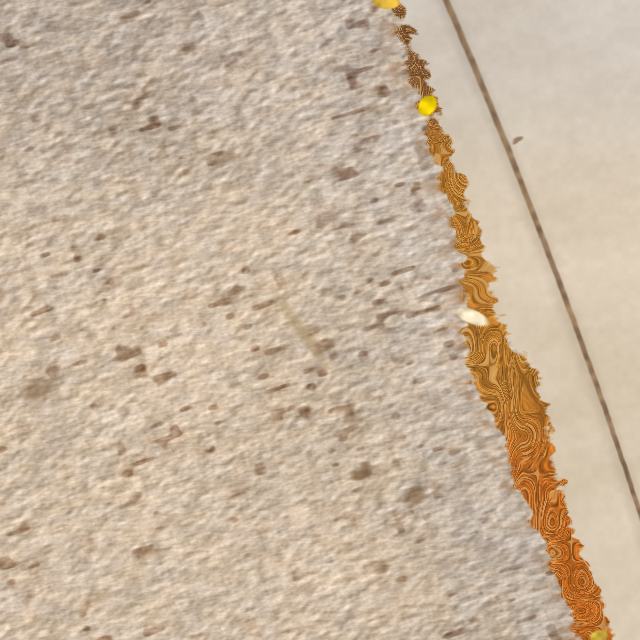
This texture is drawn by a Shadertoy shader. Its source:

```glsl
// Grainy pavement meeting a smooth grooved kerb, with rusty leaf litter in the joint
#define GRAIN_SCALE 62.0
#define GRAIN_TILT 0.30
#define GRAIN_CONTRAST 0.27
#define PIT_DEPTH 0.24
#define RAGGEDNESS 0.030
#define GROOVE_WIDTH 0.0052
#define FLAKE_SCALE 70.0
#define SOFTNESS 0.004

const float LITTER_LEFT[13] = float[13](.905, .885, .845, .810, .785, .730, .735,
                                        .732, .710, .685, .660, .635, .617);
const float LITTER_RIGHT[13] = float[13](.951, .932, .888, .870, .855, .838, .772,
                                         .757, .734, .710, .678, .648, .622);
// Stains: centre x, centre y, length, strength
const vec4 STAINS[9] = vec4[9](
    vec4(.058, .391, .026, .55), vec4(.565, .262, .019, .75), vec4(.650, .224, .020, .60),
    vec4(.505, .457, .018, .50), vec4(.351, .752, .018, .45), vec4(.652, .706, .009, .75),
    vec4(.808, .782, .010, .65), vec4(.550, .345, .018, .40), vec4(.375, .240, .018, .30));

float hash(vec2 cell) {
    uvec2 k = uvec2(ivec2(cell)) * uvec2(1597334673u, 3812015801u);
    uint h = (k.x ^ k.y) * 1597334673u;
    h = (h ^ (h >> 15)) * 2246822519u;
    return float((h ^ (h >> 13)) & 65535u) / 65535.0;
}

float noise(vec2 p) {
    vec2 i = floor(p), f = fract(p);
    f = f * f * (3.0 - 2.0 * f);
    return mix(mix(hash(i), hash(i + vec2(1, 0)), f.x),
               mix(hash(i + vec2(0, 1)), hash(i + vec2(1, 1)), f.x), f.y);
}

float fbm(vec2 p) {
    float sum = 0.0, amp = 0.533;
    for (int i = 0; i < 4; i++) {
        sum += amp * noise(p);
        p = mat2(1.6, 1.2, -1.2, 1.6) * p + 17.3;
        amp *= 0.5;
    }
    return sum;
}

vec2 turn(vec2 p, float a) {
    return vec2(cos(a) * p.x + sin(a) * p.y, cos(a) * p.y - sin(a) * p.x);
}

// Soft tilted ellipse mask
float blob(vec2 p, vec2 centre, vec2 radius, float tilt, float blur) {
    return 1.0 - smoothstep(1.0 - blur, 1.0 + blur, length(turn(p - centre, tilt) / radius));
}

// Left and right limits of the litter at height y
vec2 litterEdges(float y) {
    float s = clamp(y, 0.0, 0.9999) * 12.0;
    int i = int(s);
    return mix(vec2(LITTER_LEFT[i], LITTER_RIGHT[i]),
               vec2(LITTER_LEFT[i + 1], LITTER_RIGHT[i + 1]), fract(s));
}

vec3 pavement(vec2 p, float leftEdge) {
    float cloud = fbm(p * 4.0 + 3.0);
    vec3 col = mix(vec3(.805, .727, .637), vec3(.735, .675, .615), smoothstep(.45, 1.05, p.y));
    col = mix(col, vec3(.755, .703, .650), .7 * smoothstep(.30, .03, leftEdge - p.x));
    col += (cloud - .5) * vec3(.13, .12, .11);

    // Streaky grain with a lit side
    vec2 g = turn(p, GRAIN_TILT) * GRAIN_SCALE * vec2(1.0, 1.9);
    float grain = fbm(g);
    float relief = grain - fbm(g + vec2(.25, -.45));
    col += GRAIN_CONTRAST * (grain - .5) + .20 * relief;
    col += (noise(g * .55 + 40.0) - .5) * vec3(.035, .012, -.020);

    // Scattered pits
    float pits = smoothstep(.66, .90, noise(g * .72 + 91.0)) * smoothstep(.35, .65, fbm(p * 13.0));
    return col - PIT_DEPTH * pits * vec3(.85, 1.0, 1.05);
}

vec3 kerb(vec2 p) {
    vec3 col = mix(vec3(.860, .795, .705), vec3(.825, .785, .735), smoothstep(.62, .95, p.y));
    col += (fbm(turn(p, .25) * vec2(6.0, 15.0)) - .5) * vec3(.09, .10, .12);
    return col + (fbm(p * 85.0) - .5) * .045;
}

vec3 litter(vec2 p) {
    vec3 col = mix(vec3(.70, .38, .13), vec3(.67, .44, .17), smoothstep(.22, .42, p.y));
    col = mix(col, vec3(.50, .34, .20), smoothstep(.72, .90, p.y));
    vec2 q = turn(p, .6 + 1.5 * noise(p * 22.0)) * FLAKE_SCALE * vec2(.8, 1.6);
    float flake = fbm(q);
    col *= .50 + flake;
    return mix(col, vec3(.86, .68, .42), .65 * smoothstep(.60, .80, noise(q * .8 + 8.0)));
}

void mainImage(out vec4 fragColor, in vec2 fragCoord) {
    vec2 p = fragCoord / iResolution.xy;
    vec2 edges = litterEdges(p.y);
    float rag = fbm(p * vec2(35.0, 60.0)) - .5;
    float fine = noise(p * vec2(75.0, 130.0)) - .5;
    float joint = edges.y + .010 * rag;
    vec3 col = mix(pavement(p, edges.x), kerb(p), smoothstep(-SOFTNESS, SOFTNESS, p.x - joint));

    // Groove curving down the kerb
    float t = 1.0 - p.y;
    float across = (p.x - (.697 + .43 * t - .065 * t * t)) * .93 + .002 * rag;
    float width = GROOVE_WIDTH * mix(1.15, .75, t);
    col -= .06 * smoothstep(.022, .0, abs(across + .004));
    float groove = 1.0 - smoothstep(width * .35, width * 1.25, abs(across));
    col = mix(col, mix(vec3(.40, .30, .23), vec3(.64, .51, .37), noise(p * 95.0)), .85 * groove);

    // Stains and a faint dry stalk
    for (int i = 0; i < 9; i++) {
        vec4 s = STAINS[i];
        float mark = blob(p + .012 * vec2(rag, fine), s.xy, s.z * vec2(1.0, .5), .45, .5);
        col = mix(col, vec3(.45, .34, .23), s.w * mark);
    }
    col = mix(col, vec3(.66, .56, .39), .45 * blob(p, vec2(.470, .485), vec2(.068, .008), -.95, .6));

    // Rust halo, then the ragged litter itself
    float halo = smoothstep(-.055, .0, p.x - edges.x) * smoothstep(.012, -.004, p.x - joint);
    col = mix(col, vec3(.62, .45, .31), halo * smoothstep(-.10, .35, rag + fine * .5) * .65);
    float inside = min(p.x - edges.x + .004, joint + .003 - p.x) + RAGGEDNESS * (rag + .35 * fine);
    col = mix(col, litter(p), smoothstep(-SOFTNESS, SOFTNESS, inside));

    // Bright petals and a pale chip
    float shade = .82 + .36 * noise(p * 110.0);
    col = mix(col, vec3(.93, .80, .04) * shade, blob(p, vec2(.668, .835), vec2(.017, .013), .9, .2));
    col = mix(col, vec3(.84, .68, .25) * shade, blob(p, vec2(.603, .997), vec2(.021, .011), -.1, .2));
    col = mix(col, vec3(.80, .68, .25) * shade, blob(p, vec2(.936, .006), vec2(.014, .009), .2, .3));
    col = mix(col, vec3(.95, .89, .76) * shade, blob(p, vec2(.738, .505), vec2(.026, .011), -.4, .2));
    fragColor = vec4(clamp(col, 0.0, 1.0), 1.0);
}
```
